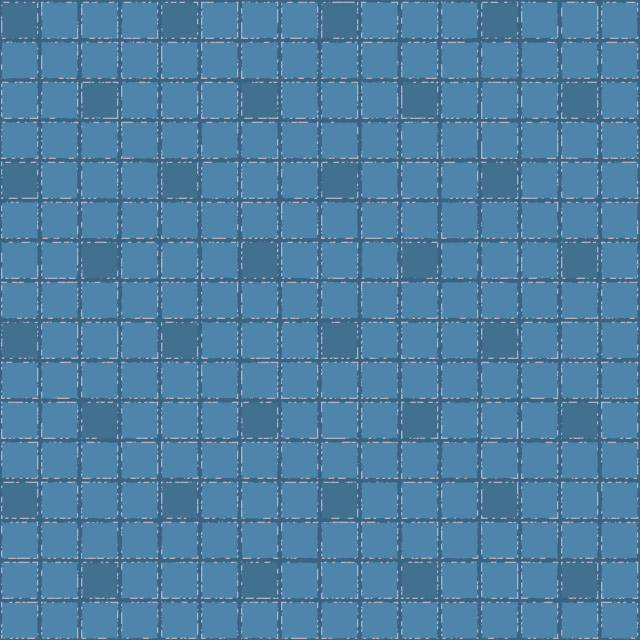
Write a WebGL 2 fragment shader that draws this pattern.

```glsl
#version 300 es
precision highp float;
// Blue square tiles with rough slate joints, pale slanted flecks and sparse dark tiles.

uniform vec2 u_resolution;
out vec4 fragColor;

const float TILES = 16.0;                 // tiles across and down
const vec2 GRID_SHIFT = vec2(0.008);      // joint offset, in tiles
const float JOINT_HALF = 0.055;           // half width of a joint, in tiles
const float JOINT_ROUGH = 0.030;          // wobble of the joint edge
const float FLECK_INNER = 0.037;          // fleck band, measured from joint centre
const float FLECK_OUTER = 0.066;
const float FLECK_COVER = 0.40;           // share of the band that is pale
const float FLECK_BOOST = 0.10;           // extra flecks around accent positions
const vec2 FLECK_SIZE = vec2(0.11, 0.05); // length and thickness, in tiles
const vec2 FLECK_DIR = vec2(0.707, 0.707);
const int SAMPLES = 3;                    // antialiasing grid per axis

const vec3 TILE_COLOR = vec3(0.31, 0.52, 0.67);
const vec3 DARK_TILE_COLOR = vec3(0.26, 0.44, 0.56);
const vec3 JOINT_COLOR = vec3(0.22, 0.39, 0.52);
const vec3 FLECK_COLOR = vec3(0.68, 0.70, 0.77);

float hash(vec2 p) {
    uvec2 q = uvec2(ivec2(floor(p))) * uvec2(1597334673u, 3812015801u);
    uint n = (q.x ^ q.y) * 1597334673u;
    n = (n ^ (n >> 15)) * 2246822519u;
    n ^= n >> 13;
    return float(n >> 8) / 16777216.0;
}

float valueNoise(vec2 p) {
    vec2 i = floor(p);
    vec2 f = smoothstep(0.0, 1.0, p - i);
    float low = mix(hash(i), hash(i + vec2(1.0, 0.0)), f.x);
    float high = mix(hash(i + vec2(0.0, 1.0)), hash(i + vec2(1.0)), f.x);
    return mix(low, high, f.y);
}

// Coordinates along and across the slanted strokes
vec2 strokeSpace(vec2 p) {
    return vec2(dot(p, FLECK_DIR), dot(p, vec2(-FLECK_DIR.y, FLECK_DIR.x))) / FLECK_SIZE;
}

// One stroke per staggered cell, kept or dropped at random
float fleckMask(vec2 s, float cover) {
    s.x += hash(vec2(floor(s.y), 71.0));
    return step(hash(s + 300.0), cover);
}

vec3 tiling(vec2 p) {
    // Dark tiles lie on a diagonal lattice with a period of four
    vec2 cell = floor(p);
    vec2 phase = mod(vec2(cell.x, TILES - 1.0 - cell.y), 4.0);
    float evenCell = step(mod(phase.x, 2.0) + mod(phase.y, 2.0), 0.5);
    float darkTile = evenCell * step(abs(phase.x - phase.y), 0.5);
    vec3 color = mix(TILE_COLOR, DARK_TILE_COLOR, darkTile);

    // Distance to the nearest joint centre
    vec2 toJoint = 0.5 - abs(fract(p) - 0.5);
    float d = min(toJoint.x, toJoint.y);

    // Joint with an uneven edge
    vec2 s = strokeSpace(p);
    float halfWidth = JOINT_HALF + JOINT_ROUGH * (valueNoise(s * 1.3 + 40.0) - 0.5);
    color = mix(color, JOINT_COLOR, step(d, halfWidth));

    // Flecks along both sides, worn more in some stretches than others
    float wear = 0.7 + 0.6 * valueNoise(p * 2.5 + 9.0);
    float band = step(FLECK_INNER, d) * step(d, FLECK_OUTER);
    float cover = FLECK_COVER * wear + FLECK_BOOST * evenCell;
    return mix(color, FLECK_COLOR, band * fleckMask(s, cover));
}

void main() {
    float scale = TILES / min(u_resolution.x, u_resolution.y);
    vec3 sum = vec3(0.0);
    for (int y = 0; y < SAMPLES; y++) {
        for (int x = 0; x < SAMPLES; x++) {
            vec2 offset = (vec2(x, y) + 0.5) / float(SAMPLES) - 0.5;
            sum += tiling((gl_FragCoord.xy + offset) * scale + GRID_SHIFT);
        }
    }
    fragColor = vec4(sum / float(SAMPLES * SAMPLES), 1.0);
}
```
